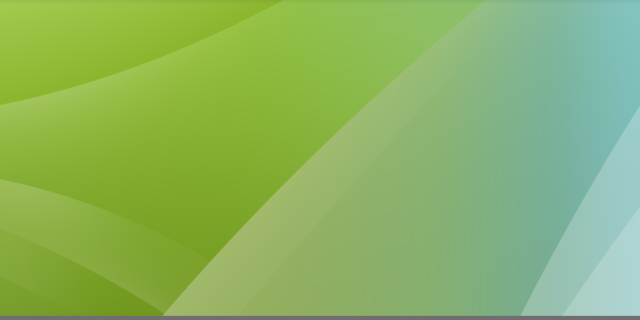
This background is drawn by a WebGL 2 fragment shader. Its source:

```glsl
#version 300 es
precision highp float;
// Draws a green to teal gradient with translucent curved sheets and a thin grey base bar.

#define BAR_HEIGHT 0.013
#define TOP_SHADE 0.05
#define HAZE 0.22
#define BAND 0.18
#define LOW_BAND 0.10
#define RIM 0.22
#define FOLD 0.035
#define SHEET 0.24

uniform vec2 u_resolution;
out vec4 outColor;

const vec3 LEAF_DARK  = vec3(0.44, 0.59, 0.12);
const vec3 LEAF_LIGHT = vec3(0.58, 0.76, 0.21);
const vec3 MINT       = vec3(0.55, 0.75, 0.43);
const vec3 LIME_EDGE  = vec3(0.55, 0.71, 0.18);
const vec3 LIME_TOP   = vec3(0.63, 0.79, 0.31);
const vec3 OLIVE      = vec3(0.58, 0.69, 0.37);
const vec3 SAGE       = vec3(0.53, 0.70, 0.45);
const vec3 TEAL       = vec3(0.47, 0.69, 0.60);
const vec3 SKY        = vec3(0.49, 0.74, 0.73);
const vec3 RIM_LIGHT  = vec3(0.80, 0.85, 0.50);
const vec3 BAR        = vec3(0.44, 0.43, 0.44);

// Quadratic curve with coefficients k
float curve(vec3 k, float t) {
    return k.x + t * (k.y + t * k.z);
}

// Antialiased coverage of the side where d is positive
float cover(float d) {
    return clamp(d / max(fwidth(d), 1e-5) + 0.5, 0.0, 1.0);
}

vec3 veil(vec3 color, float alpha) {
    return mix(color, vec3(1.0), alpha);
}

// Green field left of the main diagonal
vec3 leftField(vec2 p) {
    vec3 color = mix(LEAF_DARK, LEAF_LIGHT, p.y);
    color = mix(color, MINT, smoothstep(0.55, 1.55, p.x) * p.y);

    // Upper wedge and the haze below its edge
    float wedge = p.y - curve(vec3(0.672, 0.20, 0.193), p.x);
    float haze = HAZE * exp(-6.0 * max(-wedge, 0.0)) * (1.0 - smoothstep(0.1, 1.1, p.x));
    vec3 lime = mix(LIME_EDGE, LIME_TOP, clamp(wedge * 3.2, 0.0, 1.0));
    color = mix(veil(color, haze), lime, cover(wedge));

    // Curved bands in the lower corner
    float upper = curve(vec3(0.440, -0.20, -0.28), p.x) - p.y;
    float middle = p.y - curve(vec3(0.286, -0.39, -0.25), p.x);
    float lower = p.y - curve(vec3(0.135, -0.43, -0.20), p.x);
    float nearMiddle = exp(-7.0 * max(middle, 0.0));
    float band = BAND * mix(1.0, nearMiddle, smoothstep(0.05, 0.5, p.x));
    band *= 1.0 - 0.25 * smoothstep(0.0, 0.15, upper);
    float lowBand = LOW_BAND * (1.0 - smoothstep(0.0, 0.38, p.x));
    lowBand *= mix(0.55, 1.0, cover(lower));
    return veil(color, mix(lowBand, band * cover(upper), cover(middle)));
}

// Sage to sky field right of the main diagonal
vec3 rightField(vec2 p, float fromDiagonal) {
    vec3 color = mix(OLIVE, SAGE, smoothstep(0.75, 1.5, p.x));
    color = mix(color, TEAL, smoothstep(1.3, 1.8, p.x));
    color = mix(color, SKY, smoothstep(1.68, 2.02, p.x));
    color *= 0.98 + 0.06 * p.y * p.y;

    // Bright rim and faint inner fold
    color = mix(color, RIM_LIGHT, RIM * exp(-5.0 * max(fromDiagonal, 0.0)));
    float fold = curve(vec3(0.73, 0.85, 0.06), p.y) - p.x;
    color = veil(color, FOLD * cover(fold) * (1.0 - smoothstep(0.5, 0.9, p.y)));

    // Two pale overlapping sheets
    float outer = p.x - curve(vec3(1.620, 0.50, 0.10), p.y);
    float inner = p.x - curve(vec3(1.748, 0.68, 0.09), p.y);
    color = veil(color, SHEET * cover(outer));
    return veil(color, 0.8 * SHEET * cover(inner));
}

void main() {
    vec2 p = gl_FragCoord.xy / u_resolution.y;
    p.x *= 2.0 * u_resolution.y / u_resolution.x;

    float diagonal = p.x - curve(vec3(0.497, 0.845, 0.176), p.y);
    vec3 color = mix(leftField(p), rightField(p, diagonal), cover(diagonal));

    // Soft top shade and base bar
    color *= 1.0 - TOP_SHADE * smoothstep(0.985, 1.0, p.y);
    color = mix(color, BAR, cover(BAR_HEIGHT - p.y));
    outColor = vec4(color, 1.0);
}
```
